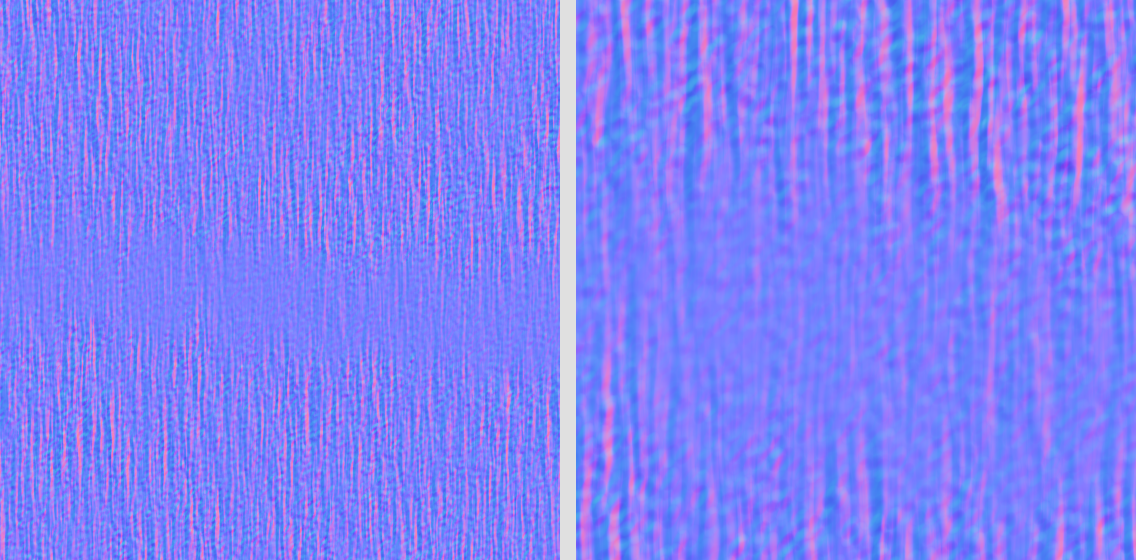
Left, the full canvas; right, a detail of the centre.
Give the GLSL for this texture map, as a WebGL 1 fragment shader.

```glsl
precision highp float;
// Tangent-space normal map of fibrous, vertically grained wood.
// Cellular bump noise gives height slopes: stretched cells make the fibres,
// small slanted cells the rough grain; a ragged middle band is worn smooth.
uniform vec2 u_resolution;

const vec2 FIBRE_ACROSS = vec2(1.0, 0.0);
const vec2 GRAIN_ACROSS = vec2(0.894, -0.447);
const float BAND_RELIEF = 0.36;

vec3 hash3(vec2 cell, float seed) {
  vec3 h = fract(vec3(cell.xyx + seed) * vec3(0.1031, 0.1030, 0.0973));
  h += dot(h, h.yxz + 33.33);
  return fract((h.xxy + h.yzz) * h.zyx);
}

// Sum of one signed round bump per cell: height in x, its slope in yz.
vec3 cellBumps(vec2 p, float seed) {
  vec2 base = floor(p);
  vec3 sum = vec3(0.0);
  for (int j = -1; j <= 1; j++) {
    for (int i = -1; i <= 1; i++) {
      vec2 cell = base + vec2(float(i), float(j));
      vec3 rnd = hash3(cell, seed);
      vec2 d = p - cell - rnd.xy;
      float k = max(0.0, 1.0 - dot(d, d));
      sum += (2.0 * rnd.z - 1.0) * vec3(k * k, -4.0 * d * k);
    }
  }
  return sum;
}

// Slope of a bump layer whose cells are stretched at right angles to "across".
// It fades out when its cells become smaller than a pixel.
vec2 layerSlope(vec2 p, vec2 across, vec2 freq, float pixel, float seed) {
  vec2 along = vec2(-across.y, across.x);
  vec2 q = vec2(dot(p, across), dot(p, along)) * freq;
  vec2 g = cellBumps(q, seed).yz;
  float fade = 1.0 - smoothstep(0.7, 1.6, pixel * freq.x);
  return fade * (across * g.x + along * g.y * freq.y / freq.x);
}

// Gentle sideways wander of the fibres.
vec2 wander(vec2 p) {
  float bend = sin(p.y * 31.0 + 9.0 * sin(p.x * 17.0))
             + 0.5 * sin(p.y * 83.0 + p.x * 61.0);
  return vec2(p.x + 0.0009 * bend, p.y);
}

// Relief strength: low in the worn band, varied in soft patches elsewhere.
float reliefStrength(vec2 p) {
  float centre = 0.495 - 0.075 * smoothstep(0.2, 0.95, p.x)
               + 0.012 * sin(p.x * 19.0);
  float ragged = 0.045 * cellBumps(p * vec2(55.0, 7.0), 71.0).x
               + 0.03 * cellBumps(p * vec2(9.0, 6.0), 53.0).x;
  float worn = 1.0 - smoothstep(0.035, 0.13, abs(p.y - centre) + ragged);
  worn *= mix(0.5, 1.0, smoothstep(0.02, 0.25, p.x));
  float patches = 1.0 + 0.3 * cellBumps(p * vec2(14.0, 8.0), 37.0).x;
  return patches * mix(1.0, BAND_RELIEF, worn);
}

// Steepens one flank of the fibres, leaving the other broad and shallow.
float skewSlope(float s) {
  return s + 0.5 * (s * s - 0.09);
}

void main() {
  vec2 p = gl_FragCoord.xy / u_resolution;
  float pixel = 1.0 / min(u_resolution.x, u_resolution.y);
  vec2 q = wander(p);
  float strength = reliefStrength(p);

  // Fibres, from broad to thin.
  vec2 fibres = 0.32 * layerSlope(q, FIBRE_ACROSS, vec2(145.0, 13.0), pixel, 3.0)
              + 0.23 * layerSlope(q, FIBRE_ACROSS, vec2(240.0, 21.0), pixel, 17.0);

  // Rough surface grain, which the band keeps a little more of.
  vec2 grain = 0.20 * layerSlope(p, GRAIN_ACROSS, vec2(215.0, 125.0), pixel, 29.0);

  vec2 slope = strength * fibres + mix(0.2, 1.0, strength) * grain;
  vec3 normal = normalize(vec3(skewSlope(-slope.x), -slope.y, 1.0));
  gl_FragColor = vec4(0.5 + 0.5 * normal, 1.0);
}
```
